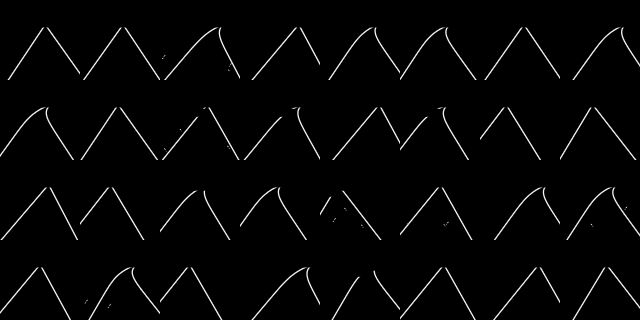
A Shadertoy shader for this pattern:

```glsl
// Rows of thin white dune outlines on black, one open-topped peak per square cell.
// Each peak is a leaning triangle cut off below its tip; hashed values shift it,
// skew it, curl some crests to the right, and add worn gaps and stray specks.

const vec2  GRID        = vec2(8.0, 4.0);   // repeats across and down
const vec3  INK         = vec3(0.96);
const vec3  GROUND      = vec3(0.0);
const float HALF_LINE   = 0.0082;           // lengths below are in cell units
const float HALF_BASE   = 0.477;
const float TIP_HEIGHT  = 0.693;            // where the two sides would meet
const float CUT_HEIGHT  = 0.656;            // where the strokes stop
const vec2  CENTRE_SPAN = vec2(0.27, 0.67);
const vec2  SKEW_SPAN   = vec2(-0.09, 0.13);
const vec2  CURL_SPAN   = vec2(0.09, 0.13);
const float CURL_POWER  = 8.0;
const float CURL_SHARE  = 0.40;             // share of cells with each feature
const float GAP_SHARE   = 0.13;
const float LOW_SHARE   = 0.10;
const float SPECK_SHARE = 0.07;
const int   SPECKS      = 3;

vec3 hash3(vec2 p) {
    vec3 q = fract(p.xyx * vec3(0.1031, 0.1030, 0.0973));
    q += dot(q, q.yxz + 33.33);
    return fract((q.xxy + q.yzz) * q.zyx);
}

// Antialiased inside of a signed distance; px is the pixel size.
float cover(float d, float px) {
    return clamp(0.5 - d / px, 0.0, 1.0);
}

// Distance to one side of the peak: side is -1 for left, +1 for right.
float flankDistance(vec2 p, float side, float centre, float skew, float curl) {
    float foot = centre + side * HALF_BASE;
    float slope = (centre + skew - foot) / TIP_HEIGHT;
    float h = p.y / CUT_HEIGHT;
    float x = foot + slope * p.y + curl * pow(h, CURL_POWER);
    float dxdy = slope + curl * CURL_POWER / CUT_HEIGHT * pow(h, CURL_POWER - 1.0);
    return abs(p.x - x) / sqrt(1.0 + dxdy * dxdy);
}

float segmentDistance(vec2 p, vec2 halfSpan) {
    float t = clamp(dot(p, halfSpan) / dot(halfSpan, halfSpan), -1.0, 1.0);
    return length(p - halfSpan * t);
}

float dune(vec2 p, vec2 cell, float px) {
    vec3 form = hash3(cell * 7.0 + 3.0);
    vec3 wear = hash3(cell * 11.0 + 41.0);
    float centre = mix(CENTRE_SPAN.x, CENTRE_SPAN.y, form.x);
    float skew = mix(SKEW_SPAN.x, SKEW_SPAN.y, form.y);
    float curl = step(form.z, CURL_SHARE)
               * mix(CURL_SPAN.x, CURL_SPAN.y, form.z / CURL_SHARE);

    float left = cover(flankDistance(p, -1.0, centre, skew, curl) - HALF_LINE, px);
    float right = cover(flankDistance(p, 1.0, centre, skew, curl) - HALF_LINE, px);

    // Worn gap near the top of the left side
    float gap = cover(abs(p.y - 0.59) - 0.05, px);
    left *= 1.0 - gap * step(wear.x, GAP_SHARE);

    // Flat cut below the tip, a little lower in some cells
    float cut = CUT_HEIGHT - 0.04 * step(wear.y, LOW_SHARE);
    return max(left, right) * cover(p.y - cut, px);
}

float specks(vec2 p, vec2 cell, float px) {
    float ink = 0.0;
    for (int i = 0; i < SPECKS; i++) {
        vec3 r = hash3(cell * 5.0 + float(i) * 17.0 + 9.0);
        vec2 q = p - mix(vec2(0.05, 0.06), vec2(0.95, 0.46), r.xy);
        vec2 span = vec2(r.z < 0.5 ? -0.018 : 0.018, 0.025) * (0.4 + 0.6 * r.z);
        float broken = 0.55 + 0.45 * sin(q.y * 190.0);
        ink = max(ink, broken * cover(segmentDistance(q, span) - 0.6 * HALF_LINE, px));
    }
    return ink * step(hash3(cell * 13.0 + 5.0).x, SPECK_SHARE);
}

void mainImage(out vec4 fragColor, in vec2 fragCoord) {
    vec2 grid = fragCoord / iResolution.xy * GRID;
    vec2 cell = floor(grid);
    vec2 p = fract(grid);
    float px = GRID.y / iResolution.y;

    float ink = max(dune(p, cell, px), specks(p, cell, px));
    fragColor = vec4(mix(GROUND, INK, ink), 1.0);
}
```
